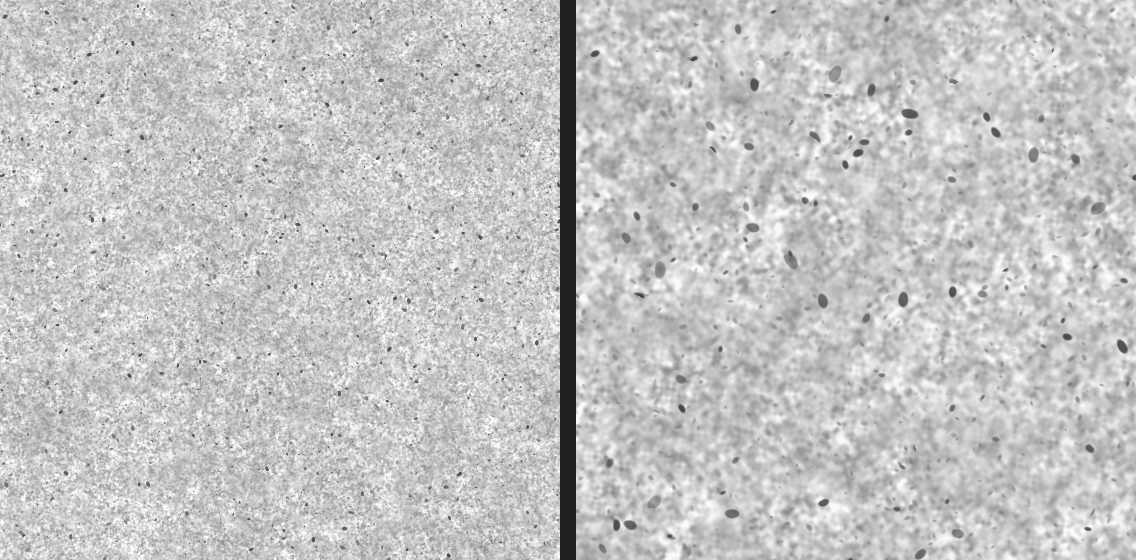
Left: the whole. Right: its middle third, enlarged.
This texture is drawn by a WebGL 1 fragment shader. Its source:

```glsl
precision highp float;
// Pale grey granite: fine grain, soft light crystals and scattered dark mica specks.

uniform vec2 u_resolution;

#define BASE_GREY 0.782
#define GRAIN_FREQ 235.0
#define GRAIN_CONTRAST 0.24
#define DUST_FREQ 390.0
#define DUST_CONTRAST 0.19
#define CLUMP_CONTRAST 0.13
#define CLOUD_CONTRAST 0.07
#define CRYSTAL_LIGHT 0.095
#define FLECK_DENSITY 0.20
#define SPECK_DENSITY 0.17

// Sine-free hashes
float hash1(vec2 p) {
  vec3 q = fract(vec3(p.xyx) * 0.1031);
  q += dot(q, q.yzx + 33.33);
  return fract((q.x + q.y) * q.z);
}

vec3 hash3(vec2 p) {
  vec3 q = fract(vec3(p.xyx) * vec3(0.1031, 0.1030, 0.0973));
  q += dot(q, q.yxz + 33.33);
  return fract((q.xxy + q.yzz) * q.zyx);
}

// Smooth value noise centred on zero
float noise(vec2 p) {
  vec2 cell = floor(p);
  vec2 f = fract(p);
  f = f * f * (3.0 - 2.0 * f);
  float low = mix(hash1(cell), hash1(cell + vec2(1.0, 0.0)), f.x);
  float high = mix(hash1(cell + vec2(0.0, 1.0)), hash1(cell + vec2(1.0, 1.0)), f.x);
  return mix(low, high, f.y) - 0.5;
}

vec2 rotate(vec2 p, float angle) {
  float c = cos(angle);
  float s = sin(angle);
  return vec2(c * p.x - s * p.y, s * p.x + c * p.y);
}

// Strongest of the randomly turned ellipses scattered on a jittered grid.
// The radius range and edge softness are in canvas units.
float scatter(vec2 uv, float freq, float density, vec2 radii, float edge, float seed) {
  vec2 p = uv * freq;
  vec2 home = floor(p);
  float strongest = 0.0;
  for (int j = -1; j <= 1; j++) {
    for (int i = -1; i <= 1; i++) {
      vec2 cell = home + vec2(float(i), float(j));
      vec3 place = hash3(cell + seed);
      vec3 look = hash3(cell + seed + 71.7);
      vec2 d = rotate((p - cell - place.xy) / freq, look.x * 3.14159);
      d *= vec2(0.8, 1.25);
      float radius = mix(radii.x, radii.y, look.y * look.y);
      float mask = 1.0 - smoothstep(radius - edge, radius + edge, length(d));
      float present = step(place.z, density);
      strongest = max(strongest, present * mask * mix(0.45, 1.0, look.z));
    }
  }
  return strongest;
}

void main() {
  float shortSide = min(u_resolution.x, u_resolution.y);
  vec2 uv = gl_FragCoord.xy / shortSide;
  float pixel = 1.0 / shortSide;

  // Broad clouds and mid-sized clumps
  float cloud = noise(uv * 7.0 + 3.1) + 0.6 * noise(rotate(uv, 0.6) * 17.0 + 40.0);
  float clump = noise(rotate(uv, 0.4) * 48.0 + 90.0);
  float cluster = noise(rotate(uv, 1.1) * 105.0 + 150.0);

  // Soft light crystals with ragged outlines
  vec2 ragged = vec2(noise(uv * 130.0 + 20.0), noise(uv * 130.0 + 65.0)) * 0.012;
  float crystal = scatter(uv + ragged, 27.0, 0.36, vec2(0.006, 0.014), 0.005, 11.0);

  // Fine grain, livelier in some patches and calmer inside crystals
  float grain = noise(rotate(uv, 0.3) * GRAIN_FREQ + 200.0) * GRAIN_CONTRAST;
  grain += noise(rotate(uv, 0.9) * DUST_FREQ + 300.0) * DUST_CONTRAST;
  grain *= (1.0 + 0.8 * clump) * (1.0 - 0.35 * crystal);

  float grey = BASE_GREY + grain;
  grey += cloud * CLOUD_CONTRAST + (0.6 * clump + cluster) * CLUMP_CONTRAST;
  grey += crystal * CRYSTAL_LIGHT;

  // Small grey flecks, then sparser and larger dark specks
  float soft = max(0.0008, 0.6 * pixel);
  float patchiness = 1.0 + 1.3 * clump + 0.5 * cloud;
  vec2 chipped = uv + ragged * 0.12;
  float fleck = scatter(chipped, 150.0, FLECK_DENSITY * patchiness, vec2(0.0008, 0.0018), soft, 37.0);
  float speck = scatter(chipped, 64.0, SPECK_DENSITY * patchiness, vec2(0.0012, 0.0042), soft, 53.0);
  grey = mix(grey, 0.46, fleck * 0.7);
  grey = mix(grey, 0.20, speck * 0.85);

  gl_FragColor = vec4(vec3(clamp(grey, 0.0, 0.98)), 1.0);
}
```
